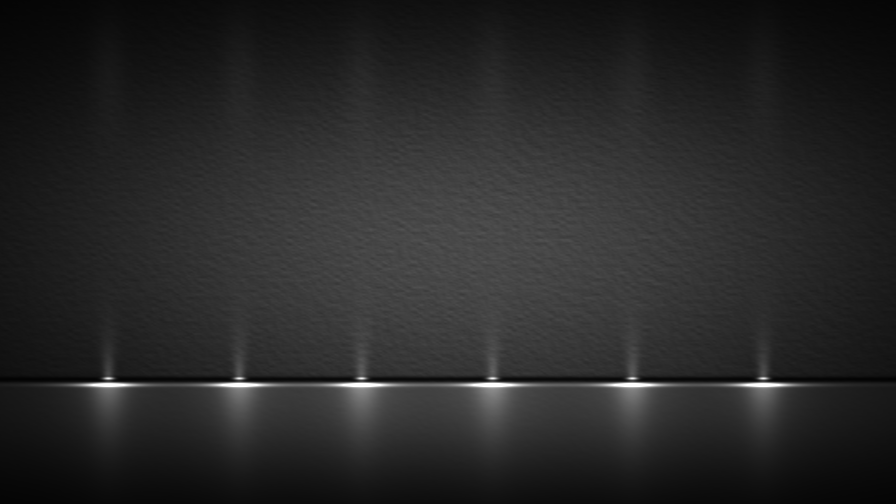
A Shadertoy shader for this background:

```glsl
// Dark textured wall above a glossy floor, joined by a row of six small spotlights.

const int LAMP_COUNT = 6;
const float FLOOR_EDGE = 0.242;
const float SEAM_Y = 0.2475;
const float STRIP_Y = 0.236;

float hash(vec2 p) {
    return fract(sin(dot(p, vec2(127.1, 311.7))) * 43758.5453);
}

float valueNoise(vec2 p) {
    vec2 cell = floor(p);
    vec2 f = fract(p);
    f = f * f * (3.0 - 2.0 * f);
    float low = mix(hash(cell), hash(cell + vec2(1.0, 0.0)), f.x);
    float high = mix(hash(cell + vec2(0.0, 1.0)), hash(cell + 1.0), f.x);
    return mix(low, high, f.y);
}

float bell(float offset, float width) {
    float t = offset / width;
    return exp(-t * t);
}

// Height difference along the light direction gives an embossed grain.
float embossedGrain(vec2 p) {
    vec2 q = p * vec2(85.0, 140.0);
    vec2 toLight = vec2(0.25, 0.6);
    float coarse = valueNoise(q) - valueNoise(q + toLight);
    float fine = valueNoise(q * 2.1) - valueNoise(q * 2.1 + toLight);
    return coarse + 0.6 * fine;
}

float wallShade(vec2 uv, float grain) {
    float height = uv.y - 0.52;
    float spread = height > 0.0 ? 0.385 : 0.45;
    float light = 0.285 * bell(height, spread) * bell(uv.x - 0.52, 0.48);
    return light * (1.0 + 0.16 * grain);
}

float floorShade(vec2 uv, float grain) {
    float depth = FLOOR_EDGE - uv.y;
    float light = 0.25 * bell(depth, 0.19) * bell(uv.x - 0.51, 0.5);
    return light * (1.0 + 0.04 * grain);
}

// The two middle lamps sit slightly left of the even spacing.
float lampX(int index) {
    float i = float(index);
    float middle = 1.0 - step(1.0, abs(i - 2.5));
    return 0.121 + 0.1462 * i - 0.0098 * middle;
}

// Narrow beam on the wall, with a faint broad streak near the top.
float wallBeam(float dx, float y) {
    float rise = max(y - SEAM_Y, 0.0);
    float beam = 0.22 * bell(dx, 0.005 + 0.06 * rise) * exp(-rise / 0.05);
    float streak = 0.028 * bell(dx, 0.019) * bell(y - 0.85, 0.12);
    return beam + streak;
}

float floorPool(float dx, float y) {
    float depth = max(FLOOR_EDGE - y, 0.0);
    float core = 0.30 * bell(dx, 0.018) * exp(-depth / 0.055);
    float halo = 0.08 * bell(dx, 0.045) * exp(-depth / 0.09);
    return core + halo;
}

void mainImage(out vec4 fragColor, in vec2 fragCoord) {
    vec2 uv = fragCoord / iResolution.xy;
    float aspect = iResolution.x / iResolution.y;
    float grain = embossedGrain(vec2(uv.x * aspect, uv.y));
    float onWall = smoothstep(FLOOR_EDGE - 0.002, FLOOR_EDGE + 0.002, uv.y);

    float shade = mix(floorShade(uv, grain), wallShade(uv, grain), onWall);

    // Light cast by each lamp
    float strip = 0.0;
    float bulbs = 0.0;
    for (int i = 0; i < LAMP_COUNT; i++) {
        float dx = uv.x - lampX(i);
        shade += mix(floorPool(dx, uv.y), wallBeam(dx, uv.y), onWall);
        strip += 0.75 * bell(dx, 0.027) + 0.22 * bell(dx, 0.06);
        bulbs += bell(dx, 0.006) * bell(uv.y - 0.249, 0.0028);
    }

    // Dark seam, then the lit floor edge and the bulbs
    shade *= 1.0 - 0.82 * bell(uv.y - SEAM_Y, 0.0055);
    float edgeFade = bell(uv.x - 0.5, 0.5);
    shade += (strip + 0.06 * edgeFade) * bell(uv.y - STRIP_Y, 0.0036);
    shade += 0.85 * bulbs;

    fragColor = vec4(vec3(clamp(shade, 0.0, 1.0)), 1.0);
}
```
